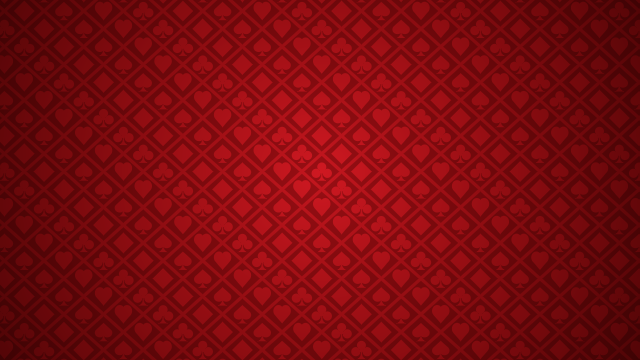
Give the GLSL for this pattern, as a Shadertoy shader.

```glsl
// Red card-table felt: a diagonal lattice of rhombic cells, each holding one suit.
// Suits are distance functions chosen by the cell's diagonal index, so each suit
// runs down to the right; a radial glow darkens the cloth towards its corners.

#define CELL vec2(0.1102, 0.0991)     // full rhombus width and height
#define ANCHOR vec2(0.060, 0.073)     // centre of a diamond cell, from mid canvas
#define LINE_HALF 0.0045              // half the lattice line width
#define SUIT_SIZE 0.0255              // half the suit height
#define GLOW_CENTRE vec2(0.0, 0.02)
#define GLOW_PEAK 0.81                // red of the raised pattern at the centre
#define GLOW_FALL 0.47                // loss of red per canvas height
#define GROUND_SHADE 0.74             // ground relative to the suits
#define LINE_SHADE 0.95               // lattice relative to the suits
#define TINT vec2(0.139, 0.19)        // green and blue at full red

// Heart with its tip at the origin, 1.1 tall and 1.2 wide
float heartShape(vec2 p) {
    p.x = abs(p.x);
    if (p.x + p.y > 1.0)
        return length(p - vec2(0.25, 0.75)) - sqrt(2.0) / 4.0;
    vec2 toNotch = p - vec2(0.0, 1.0);
    vec2 toSide = p - 0.5 * max(p.x + p.y, 0.0);
    return sqrt(min(dot(toNotch, toNotch), dot(toSide, toSide))) * sign(p.x - p.y);
}

// Flared foot shared by spade and club
float stem(vec2 p) {
    float t = clamp((-0.3 - p.y) / 0.7, 0.0, 1.0);
    float side = (abs(p.x) - 0.07 - 0.42 * t * t * t) * 0.75;
    return max(side, max(-1.0 - p.y, p.y + 0.1));
}

float diamond(vec2 p) {
    return (abs(p.x) + abs(p.y) - 1.13) * sqrt(0.5);
}

float heart(vec2 p) {
    return heartShape(vec2(p.x * 0.635, (p.y + 1.0) * 0.55)) / 0.59;
}

float spade(vec2 p) {
    float blade = heartShape(vec2(p.x * 0.635, (1.0 - p.y) * 0.70)) / 0.66;
    return min(blade, stem(p));
}

float club(vec2 p) {
    float top = length(p - vec2(0.0, 0.50)) - 0.49;
    float sides = length(vec2(abs(p.x) - 0.61, p.y + 0.19)) - 0.50;
    float core = length(p) - 0.25;
    return min(min(top, sides), min(core, stem(p)));
}

float suitDistance(vec2 p, float suit) {
    if (suit < 0.5) return diamond(p);
    if (suit < 1.5) return spade(p);
    if (suit < 2.5) return heart(p);
    return club(p);
}

// Coverage of a shape, smoothed over one pixel
float cover(float dist) {
    return clamp(0.5 - dist * iResolution.y, 0.0, 1.0);
}

void mainImage(out vec4 fragColor, in vec2 fragCoord) {
    vec2 uv = (fragCoord - 0.5 * iResolution.xy) / iResolution.y;
    vec2 p = uv - ANCHOR;

    // Diagonal lattice coordinates
    vec2 scaled = p / CELL;
    vec2 lattice = vec2(scaled.x + scaled.y, scaled.x - scaled.y);
    vec2 id = floor(lattice + 0.5);
    vec2 inCell = abs(lattice - id);
    vec2 centre = 0.5 * CELL * vec2(id.x + id.y, id.x - id.y);

    // Lattice lines and suit
    float perUnit = CELL.x * CELL.y / length(CELL);
    float edge = (0.5 - max(inCell.x, inCell.y)) * perUnit;
    float line = cover(edge - LINE_HALF);
    float suit = cover(suitDistance((p - centre) / SUIT_SIZE, mod(id.x, 4.0)) * SUIT_SIZE);

    // Shade and glow
    float shade = mix(GROUND_SHADE, LINE_SHADE, line);
    shade = mix(shade, 1.0, suit);
    float red = shade * max(GLOW_PEAK - GLOW_FALL * length(uv - GLOW_CENTRE), 0.0);
    fragColor = vec4(red, TINT * pow(red, 1.75), 1.0);
}
```
